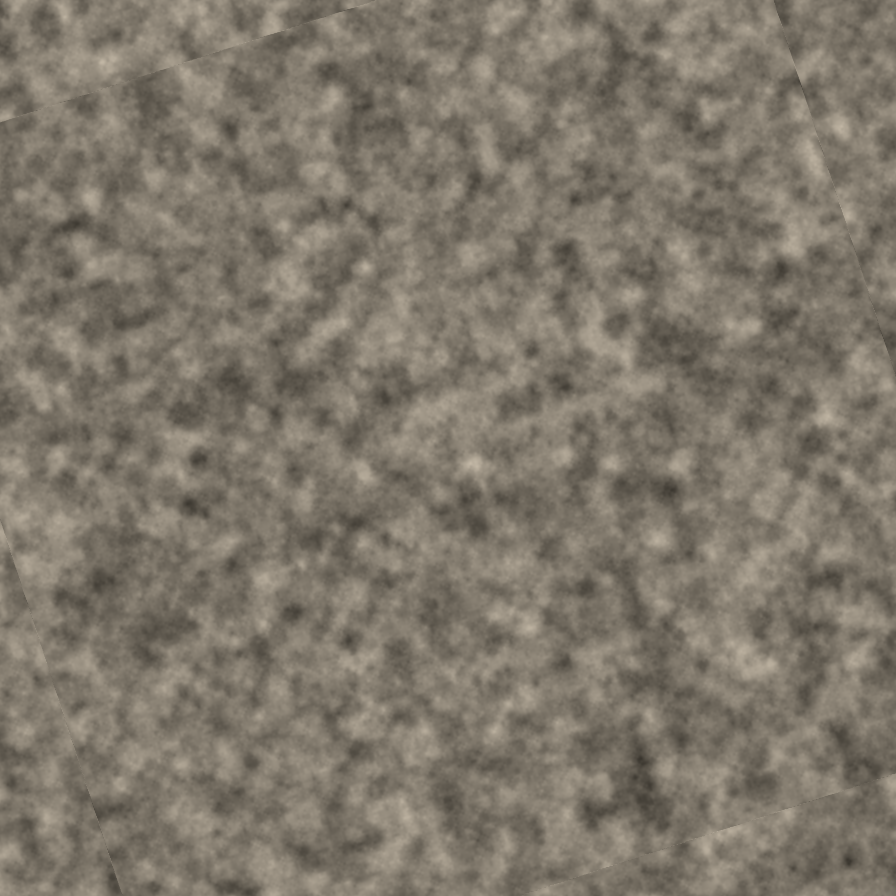
This texture is drawn by a Shadertoy shader. Its source:

```glsl
float hash(vec2 cell) {
    vec3 p = fract(vec3(cell.xyx) * 0.1031);
    p += dot(p, p.yzx + 33.33);
    return fract((p.x + p.y) * p.z);
}

// Mean of two hashes, so that extreme specks are rare
float speck(vec2 cell) {
    return 0.5 * (hash(cell) + hash(cell + 419.0));
}

float valueNoise(vec2 p) {
    vec2 cell = floor(p);
    vec2 f = fract(p);
    f = f * f * (3.0 - 2.0 * f);
    float bottom = mix(speck(cell), speck(cell + vec2(1, 0)), f.x);
    float top = mix(speck(cell + vec2(0, 1)), speck(cell + vec2(1, 1)), f.x);
    return mix(bottom, top, f.y);
}

// Four octaves, normalised to 0..1
float grain(vec2 p) {
    float sum = 0.0, total = 0.0, weight = 1.0;
    for (int octave = 0; octave < 4; octave++) {
        sum += weight * valueNoise(p);
        total += weight;
        weight *= 0.55;
        p = p * 2.0 + 37.0;
    }
    return sum / total;
}

void mainImage(out vec4 fragColor, in vec2 fragCoord) {
    float pixel = 1.0 / iResolution.y;
    vec2 centred = (fragCoord - 0.5 * iResolution.xy) * pixel;

    // Slab tilted about the centre
    float tilt = radians(18.0);
    vec2 along = vec2(cos(tilt), sin(tilt));
    vec2 slab = vec2(dot(centred, along), dot(centred, vec2(-along.y, along.x)));

    // Hairline seams: the grain slips slightly past each slab edge
    vec2 beyond = sign(slab) * smoothstep(0.5 - 0.7 * pixel, 0.5 + 0.7 * pixel, abs(slab));
    vec2 slipped = slab + 0.008 * beyond + 0.014 * beyond.yx;

    // Warm grey stone
    vec3 darkStone = vec3(0.115, 0.105, 0.085);
    vec3 paleStone = vec3(0.885, 0.835, 0.755);
    float tone = grain((slipped + 2.0) * 41.0);
    fragColor = vec4(mix(darkStone, paleStone, tone), 1.0);
}
```
